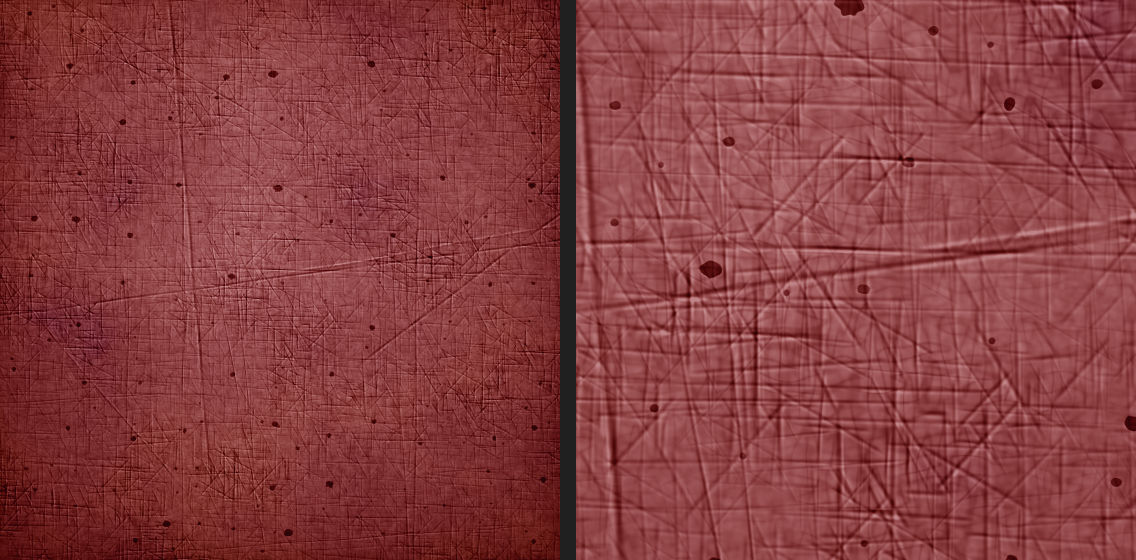
Left: the whole. Right: its middle third, enlarged.
A WebGL 1 fragment shader for this texture:

```glsl
precision highp float;
// Worn red metal plate: crossed scratches, fine veins, pits and a dark vignette.
uniform vec2 u_resolution;

float hash(vec2 p) {
  vec3 q = fract(p.xyx * 0.1031);
  q += dot(q, q.yzx + 33.33);
  return fract((q.x + q.y) * q.z);
}

vec2 hash2(vec2 p) {
  return vec2(hash(p), hash(p + 47.7));
}

float gradientNoise(vec2 p) {
  vec2 i = floor(p), f = p - i;
  vec2 s = f * f * f * (f * (f * 6.0 - 15.0) + 10.0);
  vec2 e = vec2(1.0, 0.0);
  float a = dot(hash2(i) * 2.0 - 1.0, f);
  float b = dot(hash2(i + e.xy) * 2.0 - 1.0, f - e.xy);
  float c = dot(hash2(i + e.yx) * 2.0 - 1.0, f - e.yx);
  float d = dot(hash2(i + 1.0) * 2.0 - 1.0, f - 1.0);
  return mix(mix(a, b, s.x), mix(c, d, s.x), s.y);
}

float fbm(vec2 p) {
  float sum = 0.0, amp = 1.0;
  for (int i = 0; i < 4; i++) {
    sum += amp * gradientNoise(p);
    p = mat2(1.6, 1.2, -1.2, 1.6) * p + 13.1;
    amp *= 0.55;
  }
  return sum;
}

// Dark cut with a lit rim on one side; d is the signed distance.
float groove(float d, float width) {
  float w = max(width, 0.6 / u_resolution.y);
  float cut = d / w, rim = d / w + 1.7;
  return 0.6 * exp(-rim * rim) - exp(-cut * cut);
}

// One short scratch per cell of a rotated, row-shifted grid.
float shortScratches(vec2 p, vec2 cells, float angle, float seed) {
  float c = cos(angle), s = sin(angle);
  vec2 q = mat2(c, -s, s, c) * p * cells + 150.0 + seed * vec2(17.3, 31.7);
  q.x += hash(vec2(floor(q.y), seed));
  vec2 id = floor(q), f = q - id;
  vec2 place = hash2(id + seed), size = hash2(id + seed + 71.0);
  float x = f.x - 0.5, halfLength = mix(0.12, 0.48, size.x);
  float slope = (place.y - 0.6) * 0.6;
  float d = (f.y - mix(0.35, 0.65, place.x) - slope * x) / cells.y;
  float ends = 1.0 - smoothstep(halfLength - 0.1, halfLength, abs(x));
  float depth = step(0.35, place.y) * mix(0.3, 1.0, size.y);
  return groove(d, mix(0.0006, 0.0014, size.y)) * ends * depth;
}

// Slightly wavy scratch from a to b with uneven depth.
float longScratch(vec2 p, vec2 a, vec2 b, float width) {
  vec2 dir = normalize(b - a), r = p - a;
  float along = dot(r, dir), len = length(b - a);
  float wave = 0.006 * gradientNoise(vec2(along * 5.0, a.x * 91.0 + a.y * 37.0));
  float d = dot(r, vec2(-dir.y, dir.x)) + wave;
  float ends = smoothstep(0.0, 0.06, along) * (1.0 - smoothstep(len - 0.06, len, along));
  float wear = clamp(0.7 + 1.3 * gradientNoise(vec2(along * 22.0, b.y * 53.0)), 0.15, 1.0);
  return groove(d, width) * ends * wear;
}

// Scattered ragged holes, with a faint lit lower lip.
float pits(vec2 p, float cells, float chance, float radius) {
  vec2 q = p * cells, id = floor(q);
  vec2 r = hash2(id + cells);
  vec2 v = (q - id - mix(vec2(0.25), vec2(0.75), hash2(id + 9.0))) / cells;
  float size = radius * mix(0.35, 1.0, r.y * r.y);
  float d = length(v * vec2(1.0, 0.75 + 0.6 * r.y)) - size;
  d += 0.5 * size * gradientNoise(p * 190.0);
  float edge = 1.0 / u_resolution.y;
  float hole = 1.0 - smoothstep(-edge, edge, d);
  float lip = exp(-pow(d / 0.002, 2.0)) * step(v.y, 0.0);
  return (0.25 * lip * (1.0 - hole) - hole) * step(r.x, chance);
}

void main() {
  vec2 p = gl_FragCoord.xy / u_resolution.y;
  vec2 fromLight = gl_FragCoord.xy / u_resolution - vec2(0.52, 0.62);
  float stain = fbm(p * 3.5 + 4.0);
  float patches = smoothstep(-0.25, 0.35, fbm(p * 5.0 + 31.0));

  // Broad light, stains and grain
  float tone = 0.79 - 1.2 * dot(fromLight, fromLight) + 0.24 * stain;
  vec2 border = min(p, u_resolution / u_resolution.y - p);
  tone -= 0.18 * exp(-min(border.x, border.y) * 28.0);
  tone += 0.20 * fbm(p * 60.0) + 0.15 * gradientNoise(p * 230.0);

  // Fine veins drawn out along both axes
  vec2 warped = p + 0.004 * vec2(gradientNoise(p * 40.0), gradientNoise(p * 40.0 + 77.0));
  float across = gradientNoise(warped * vec2(38.0, 115.0));
  float upright = gradientNoise(warped * vec2(120.0, 32.0) + 19.0);
  float veins = exp(-across * across * 130.0) + exp(-upright * upright * 130.0);
  tone -= veins * mix(0.08, 0.20, patches);

  // Short scratches: level, upright and some oblique
  for (int i = 0; i < 14; i++) {
    float k = float(i);
    vec2 r = hash2(vec2(k, 5.0));
    float angle = mod(k, 2.0) * 1.5708 + (r.x - 0.5) * (i < 10 ? 0.16 : 2.2);
    vec2 cells = mix(vec2(4.0, 38.0), vec2(15.0, 85.0), r.y);
    tone += shortScratches(p, cells, angle, k + 1.0) * mix(0.22, 0.48, patches);
  }

  // Long faint scratches crossing the plate
  for (int i = 0; i < 18; i++) {
    float k = float(i);
    vec2 a = hash2(vec2(k, 11.0)), r = hash2(vec2(k, 23.0));
    float angle = mod(k, 2.0) * 1.5708 + (r.x - 0.4) * (i < 13 ? 0.15 : 1.4);
    vec2 reach = vec2(cos(angle), sin(angle)) * mix(0.2, 0.6, r.y);
    tone += 0.45 * longScratch(p, a - reach, a + reach, mix(0.0008, 0.0015, r.y));
  }

  // Deep gouges
  tone += 0.65 * longScratch(p, vec2(-0.05, 0.43), vec2(1.05, 0.58), 0.0017);
  tone -= 0.50 * longScratch(p, vec2(0.50, 0.51), vec2(1.05, 0.61), 0.0017);
  tone += 0.60 * longScratch(p, vec2(0.63, 0.34), vec2(1.04, 0.65), 0.0020);
  tone += 0.60 * longScratch(p, vec2(0.30, 1.05), vec2(0.38, 0.10), 0.0022);

  tone += 0.95 * pits(p, 11.0, 0.40, 0.0085) + 0.7 * pits(p + 3.0, 27.0, 0.22, 0.0042);
  tone = clamp(tone, -0.75, 1.2);

  // Red ramp, rust at the rim and violet in the stains
  float green = 0.09 + 0.24 * tone + 0.10 * tone * tone;
  vec3 color = vec3(0.38 + 0.31 * tone, green, green + 0.01 * tone);
  float violet = smoothstep(0.1, 0.6, -stain) * patches;
  color += violet * vec3(-0.02, -0.01, 0.035);
  color.b -= 0.025 * smoothstep(0.15, 0.5, length(fromLight)) * smoothstep(-0.1, 0.4, stain);
  gl_FragColor = vec4(max(color, vec3(0.1, 0.02, 0.03)), 1.0);
}
```
